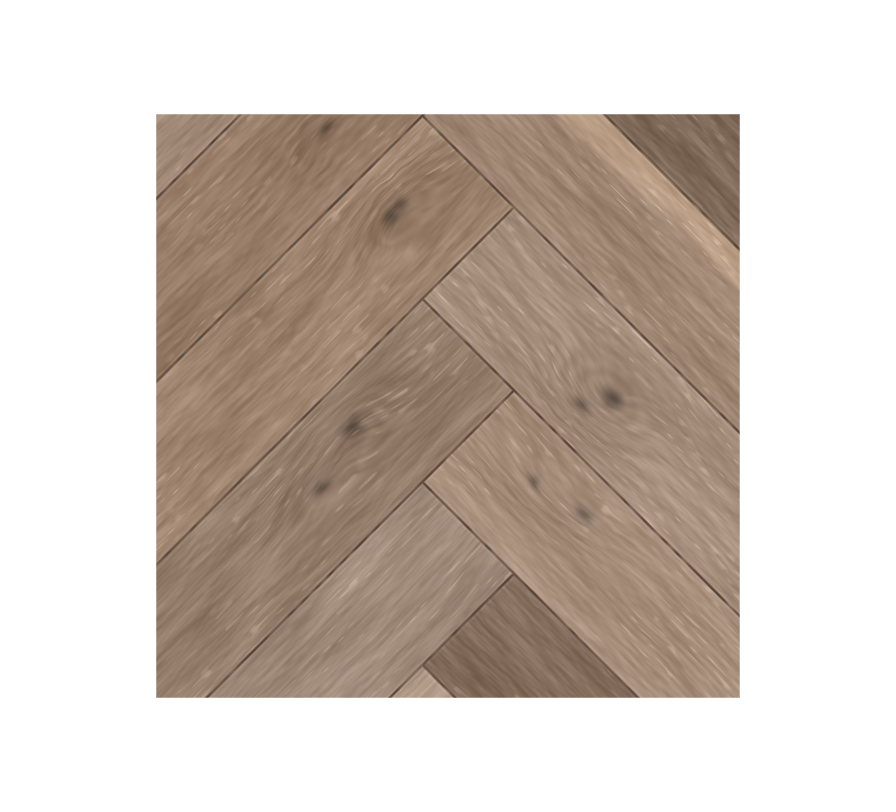
Write a Shadertoy shader that draws this texture.

```glsl
float hash(vec2 p) {
    return fract(sin(dot(p, vec2(127.1, 311.7))) * 43758.5453);
}

float noise(vec2 p) {
    vec2 i = floor(p), f = fract(p);
    f = f * f * (3.0 - 2.0 * f);
    return mix(mix(hash(i), hash(i + vec2(1, 0)), f.x),
               mix(hash(i + vec2(0, 1)), hash(i + vec2(1, 1)), f.x), f.y);
}

// Lightness of one oak plank; w = (along, across) in plank widths
float oak(vec2 w, float id, out float knots) {
    vec2 g = w + vec2(id * 7.3, id * 13.7);
    float flow = 0.0;
    knots = 0.0;
    for (float k = 0.0; k < 2.0; k++) {
        vec2 seed = vec2(id * 3.1 + 1.7, k + 0.5);
        vec2 centre = vec2(0.25 + 2.2 * hash(seed), 0.25 + 0.5 * hash(seed + 5.0));
        float size = step(0.45, hash(seed + 9.0)) * (0.6 + 0.5 * hash(seed + 3.0));
        vec2 d = w - centre + 0.05 * (noise(g * 9.0) - 0.5);
        vec2 wide = d * vec2(2.4, 4.5), core = d * vec2(11.0, 16.0) / max(size, 0.1);
        flow += size * exp(-dot(wide, wide));
        knots += size * exp(-dot(core, core));
    }

    // Growth rings bend around the knots
    float bend = noise(g * vec2(0.9, 2.0)) + 0.3 * noise(g * vec2(3.0, 6.0));
    float rings = sin(6.2832 * (w.y * 5.0 + 1.6 * bend + 2.2 * flow));

    // Fine fibres and short limed pores
    vec2 fibre = g + vec2(0.0, 0.06 * bend + 0.1 * flow);
    float fine = 0.6 * noise(fibre * vec2(3.5, 38.0)) + 0.4 * noise(fibre * vec2(12.0, 70.0));
    float pores = smoothstep(0.68, 0.92, noise(fibre * vec2(8.0, 46.0) + 31.0));
    pores *= smoothstep(0.3, 0.75, noise(g * vec2(1.5, 4.0) + 17.0));

    float broad = noise(g * vec2(1.2, 3.5) + 53.0) - 0.5;
    return 0.06 * broad + 0.016 * rings + 0.13 * (fine - 0.5) + 0.09 * pores
         - 0.03 * flow - 0.17 * knots;
}

void mainImage(out vec4 fragColor, in vec2 fragCoord) {
    vec2 p = (fragCoord - 0.5 * iResolution.xy) / iResolution.y;
    float pixel = 1.0 / iResolution.y;

    // Diagonal grid, one plank width per cell
    vec2 q = vec2(p.x + p.y, p.x - p.y) * 0.70711 / 0.1595 + vec2(-1.446, 0.725);
    vec2 cell = floor(q);
    bool left = cell.x + cell.y < -1.5;
    float id = left ? cell.y + 3.0 : cell.x + 9.0;
    vec2 w = left ? vec2(-cell.y - 1.0 - q.x, fract(q.y))
                  : vec2(q.y + cell.x + 1.0, fract(q.x));

    // Stain of each plank: six on the left, five on the right
    float tones[11] = float[11](0.01, -0.045, -0.01, -0.035, 0.015, 0.06,
                                -0.09, 0.03, 0.035, 0.01, -0.12);
    float knots;
    float shade = tones[int(clamp(id, 0.0, 10.0))] + oak(w, id, knots);
    vec3 wood = vec3(0.625, 0.528, 0.455) + shade;
    wood += vec3(0.012, 0.0, -0.012) * (2.0 * hash(vec2(id, 4.0)) - 1.0);
    wood = mix(wood, vec3(dot(wood, vec3(0.333))), 0.45 * min(knots, 1.0));

    // Pale sapwood along one edge
    float sap = 1.0 - step(0.5, abs(id - 9.0));
    sap *= smoothstep(0.68, 0.84, w.y + 0.08 * (noise(w * vec2(2.0, 5.0)) - 0.5));
    wood += sap * vec3(0.095, 0.08, 0.06);

    // Bevelled joints, uneven in depth
    float edge = min(min(w.y, 1.0 - w.y), w.x);
    float soft = pixel / 0.1595;
    float wear = 0.5 + 0.5 * noise(q * 14.0);
    wood += 0.05 * wear * (1.0 - smoothstep(0.012, 0.03 + soft, edge));
    float joint = 1.0 - smoothstep(0.003, 0.009 + soft, edge);
    wood = mix(wood, vec3(0.33, 0.26, 0.21), joint * wear);

    // Square panel on white
    float border = max(abs(p.x), abs(p.y)) - 0.3592;
    float panel = 1.0 - smoothstep(-0.5 * pixel, 0.5 * pixel, border);
    fragColor = vec4(mix(vec3(1.0), wood, panel), 1.0);
}
```
